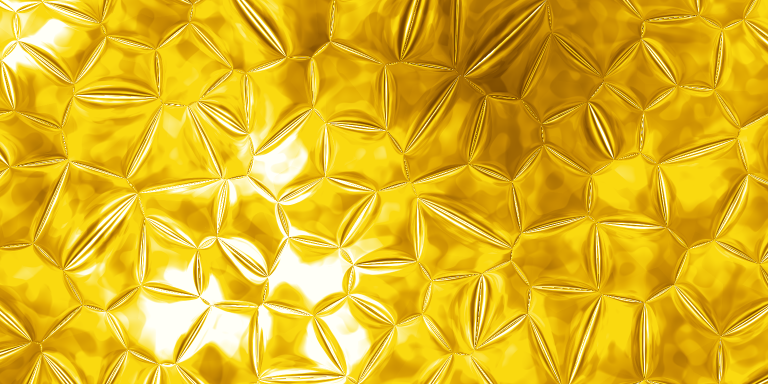
Write a WebGL 1 fragment shader that draws this texture.

```glsl
precision highp float;
uniform vec2 u_resolution;

const float CELLS = 5.7;
const vec2 LIGHT = vec2(-0.55, 0.83);

struct Facet {
  vec2 toSite;   // from the point to its cell site
  vec2 across;   // unit direction over the nearest crease
  float crease;  // 0 on the crease, 1 far away or at its ends
  float seed;    // random value shared by both sides of a crease
  float tone;    // random value of the cell
};

vec2 hash2(vec2 p) {
  vec2 q = vec2(dot(p, vec2(127.1, 311.7)), dot(p, vec2(269.5, 183.3)));
  return fract(sin(q) * 43758.545);
}

float cornerSlope(vec2 cell, vec2 f, vec2 corner) {
  return dot(hash2(cell + corner) * 2.0 - 1.0, f - corner);
}

float gradientNoise(vec2 p) {
  vec2 i = floor(p), f = fract(p);
  vec2 u = f * f * f * (f * (f * 6.0 - 15.0) + 10.0);
  float low = mix(cornerSlope(i, f, vec2(0, 0)), cornerSlope(i, f, vec2(1, 0)), u.x);
  float high = mix(cornerSlope(i, f, vec2(0, 1)), cornerSlope(i, f, vec2(1, 1)), u.x);
  return mix(low, high, u.y);
}

float petal(vec2 p) {
  return smoothstep(-0.05, 0.05, gradientNoise(p)) - 0.5;
}

float glow(vec2 p, vec2 center, float radius) {
  vec2 d = (p - center) / radius;
  return exp(-dot(d, d));
}

// Irregular cells; crease isolines fan out from the cell corners
Facet findFacet(vec2 p) {
  vec2 base = floor(p);
  vec2 id1 = base, id2 = base, r1 = vec2(0.0), r2 = vec2(0.0);
  float d1 = 100.0, d2 = 100.0;
  for (int j = -2; j <= 2; j++) {
    for (int i = -2; i <= 2; i++) {
      vec2 id = base + vec2(i, j);
      vec2 r = id + hash2(id) - p;
      float d = dot(r, r);
      if (d < d1) {
        d2 = d1; r2 = r1; id2 = id1;
        d1 = d; r1 = r; id1 = id;
      } else if (d < d2) {
        d2 = d; r2 = r; id2 = id;
      }
    }
  }
  float pinch = 0.0;
  for (int j = -2; j <= 2; j++) {
    for (int i = -2; i <= 2; i++) {
      vec2 id = base + vec2(i, j);
      vec2 r = id + hash2(id) - p;
      float d = dot(r, r);
      float gap = max(d - d1, 0.0001);
      if (d > d2 + 0.00001) pinch += 1.0 / (gap * gap);
    }
  }
  float crease = min((d2 - d1) * sqrt(pinch), 1.0);
  return Facet(r1, normalize(r2 - r1), crease,
               hash2(id1 + id2 + 7.3).x, hash2(id1 + 31.7).y);
}

// Light and dark bands that follow the lens shape of a crease
float creaseBands(Facet f) {
  float facing = dot(f.across, LIGHT);
  float phase = mix(9.0, 17.0, f.seed) * exp(-4.5 * f.crease);
  float strength = mix(1.7, 2.7, fract(f.seed * 7.0));
  float bands = sin(phase + 6.283 * f.seed + 1.3 * facing);
  float ridge = exp(-150.0 * f.crease * f.crease);
  return (strength * bands + 0.6 * facing) * exp(-3.6 * f.crease) + 0.9 * ridge;
}

// Brightness in standard deviations around the middle gold
float brightness(vec2 p) {
  vec2 bend = vec2(gradientNoise(p * 3.0), gradientNoise(p * 3.0 + 19.0));
  Facet f = findFacet(p * CELLS + 0.12 * bend);
  float slope = 1.0 - f.crease;
  vec2 mirrored = p + 0.3 * f.across * slope * slope + 0.12 * f.tone;

  float sheen = 1.6 * gradientNoise(mirrored * 5.0 + bend);
  float dome = -0.5 * dot(f.toSite, LIGHT);
  float petals = 0.45 * petal(mirrored * 9.0 + 2.0 * bend) + 0.3 * petal(mirrored * 17.0 + 5.0);
  float grain = 0.5 * gradientNoise(mirrored * 24.0 + 11.0);

  float patches = smoothstep(-0.04, 0.14, gradientNoise(mirrored * 6.0 + 40.0));
  float lamp = glow(p, vec2(0.7, 0.26), 0.42) + 1.3 * glow(p, vec2(0.02, 0.98), 0.16);
  float shadow = glow(p, vec2(1.32, 0.84), 0.31);
  float room = lamp * (0.35 + 2.0 * patches) - 1.6 * shadow;

  return sheen + dome + petals + grain + room + creaseBands(f) - 0.03;
}

float span(float a, float b, float x) {
  return clamp((x - a) / (b - a), 0.0, 1.0);
}

vec3 goldRamp(float level) {
  vec3 c = mix(vec3(0.42, 0.24, 0.0), vec3(0.62, 0.40, 0.01), span(0.0, 0.06, level));
  c = mix(c, vec3(0.78, 0.54, 0.01), span(0.06, 0.22, level));
  c = mix(c, vec3(0.89, 0.68, 0.01), span(0.22, 0.46, level));
  c = mix(c, vec3(0.98, 0.85, 0.06), span(0.46, 0.69, level));
  c = mix(c, vec3(0.99, 0.93, 0.52), span(0.82, 0.91, level));
  return mix(c, vec3(1.0, 1.0, 0.97), span(0.91, 0.955, level));
}

void main() {
  // Four samples per pixel smooth the narrow creases
  vec3 color = vec3(0.0);
  for (int j = 0; j < 2; j++) {
    for (int i = 0; i < 2; i++) {
      vec2 offset = vec2(i, j) * 0.5 - 0.25;
      vec2 p = (gl_FragCoord.xy + offset) / u_resolution.y;
      color += goldRamp(1.0 / (1.0 + exp(-1.7 * brightness(p))));
    }
  }
  gl_FragColor = vec4(color / 4.0, 1.0);
}
```
